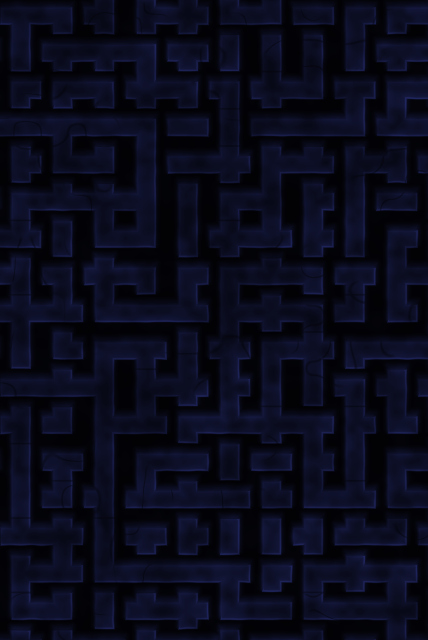
Write a Shadertoy shader that draws this pattern.

```glsl
const float COLUMNS = 10.24;
const vec2 CELL = vec2(1.0, 0.89);
const vec2 CORE = vec2(0.235, 0.215);   // half size of the block in each cell
const vec3 VOID_COLOR = vec3(0.006, 0.006, 0.018);
const vec3 BLUE_TINT = vec3(0.335, 0.40, 1.0);

float hash(vec2 p) {
    vec3 q = fract(p.xyx * 0.1031);
    q += dot(q, q.yzx + 33.33);
    return fract((q.x + q.y) * q.z);
}

float noise(vec2 p) {
    vec2 i = floor(p), f = fract(p);
    f = f * f * (3.0 - 2.0 * f);
    vec2 e = vec2(0.0, 1.0);
    return mix(mix(hash(i), hash(i + e.yx), f.x),
               mix(hash(i + e), hash(i + e.yy), f.x), f.y);
}

// Open arms of a cell: right, up, left, down
vec4 cellArms(vec2 id) {
    float kind = hash(id + 17.0);
    float turn = floor(4.0 * hash(id + 61.0));
    vec4 arms = kind < 0.32 ? vec4(1, 1, 0, 0)
              : kind < 0.57 ? vec4(1, 0, 1, 0)
              : kind < 0.87 ? vec4(1, 1, 1, 0) : vec4(1);
    if (mod(turn, 2.0) > 0.5) arms = arms.wxyz;
    return turn > 1.5 ? arms.zwxy : arms;
}

float boxDistance(vec2 p, vec2 low, vec2 high) {
    vec2 d = abs(p - 0.5 * (low + high)) - 0.5 * (high - low);
    return length(max(d, 0.0)) + min(max(d.x, d.y), 0.0);
}

// Two crossing bars; arms met by a neighbour run on into it
float cellDistance(vec2 p, vec2 id) {
    vec4 arms = cellArms(id);
    vec4 met = arms * vec4(cellArms(id + vec2(1, 0)).z, cellArms(id + vec2(0, 1)).w,
                           cellArms(id - vec2(1, 0)).x, cellArms(id - vec2(0, 1)).y);
    vec4 reach = mix(CORE.xyxy, 0.5 * CELL.xyxy - 0.005, arms) + 0.25 * met;
    float across = boxDistance(p, vec2(-reach.z, -CORE.y), vec2(reach.x, CORE.y));
    float upright = boxDistance(p, vec2(-CORE.x, -reach.w), vec2(CORE.x, reach.y));
    return min(across, upright);
}

float mazeDistance(vec2 p) {
    vec2 home = floor(p / CELL);
    float d = 1.0;
    for (int y = -1; y <= 1; y++)
        for (int x = -1; x <= 1; x++) {
            vec2 id = home + vec2(x, y);
            d = min(d, cellDistance(p - (id + 0.5) * CELL, id));
        }
    return d;
}

// Sparse hairline fractures along a noise contour
float fracture(vec2 p, float pixel) {
    float field = abs(noise(p * 1.6 + 40.0) - 0.5);
    float rare = smoothstep(0.55, 0.7, noise(p * 0.9 + 9.0));
    return rare * (1.0 - smoothstep(0.0, 0.02 + pixel, field));
}

// Occasional joints on the borders between rows
float joint(vec2 p, float pixel) {
    float row = p.y / CELL.y;
    float offset = abs(row - floor(row + 0.5)) * CELL.y;
    float chosen = step(0.72, hash(vec2(floor(p.x), floor(row + 0.5)) + 83.0));
    return chosen * (1.0 - smoothstep(0.0, 0.015 + pixel, offset));
}

void mainImage(out vec4 fragColor, in vec2 fragCoord) {
    float pixel = COLUMNS / iResolution.x;
    vec2 p = fragCoord * pixel - vec2(0.0, 0.28 * CELL.y);

    // Slightly uneven outlines
    vec2 wobble = vec2(noise(p * 4.0), noise(p * 4.0 + 30.0)) - 0.5;
    vec2 q = p + 0.018 * wobble;
    float d = mazeDistance(q);
    float above = mazeDistance(q - vec2(0.0, 0.09));
    float facing = clamp((mazeDistance(q + vec2(0.03, -0.03)) - d) / 0.03, -1.0, 1.0);

    float cloud = noise(p * 0.55 + 5.0);
    float mottle = smoothstep(0.1, 0.9, 0.65 * noise(p * 2.3) + 0.35 * noise(p * 5.0 + 12.0));

    // Raised faces: dim middle, lighter shoulders, fine bright rim
    float shoulder = smoothstep(-0.2, -0.02, d);
    float rim = exp(-pow((d + 0.026) / (0.012 + 0.4 * pixel), 2.0));
    float face = 0.075 + 0.08 * mottle + 0.035 * shoulder;
    face += rim * mix(0.025, 0.105, 0.5 + 0.5 * facing) * (0.6 + 0.6 * mottle);
    face *= 1.0 - 0.4 * max(fracture(p, pixel), joint(p, pixel));

    // Gaps: near black, with a soft haze rising from the upper edges
    float haze = 1.0 - smoothstep(-0.1, 0.13, above);
    float gap = 0.012 * mottle + 0.115 * haze * (0.6 + 0.5 * mottle);

    // Lower and right edges are crisp, upper ones blurred
    float soft = 0.6 * pixel + mix(0.035, 0.004, smoothstep(-0.6, 0.4, facing));
    float solid = 1.0 - smoothstep(-soft, soft, d);
    float light = mix(gap, face, solid) * mix(0.8, 1.2, cloud);

    fragColor = vec4(VOID_COLOR + BLUE_TINT * light, 1.0);
}
```
